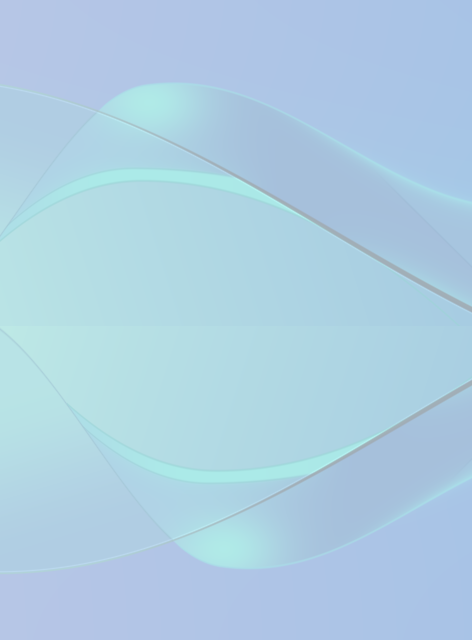
Write a Shadertoy shader that draws this background.

```glsl
// Two mirrored translucent ribbons folding around a pale aqua lens on a periwinkle gradient.

// Outer edge of the lens.
float lensEdge(float x) { return 1.14 + 1.83 * cos(0.322 * (x + 0.9)); }

// Upper outline of the ribbon, dropping faster towards its left corner.
float crestEdge(float x) {
    float drop = max(1.75 - x, 0.0);
    return 2.165 + 0.745 * cos(0.766 * (x - 2.08)) - 0.5 * drop * drop;
}

// Steep left side of the ribbon.
float sideEdge(float x) { return 1.36 + 1.58 * sin(0.9 * (x - 0.2)); }

// Arch with a separate curvature on each side of its peak.
float arch(float x, vec2 peak, float left, float right) {
    float d = x - peak.x;
    return peak.y - d * d * (d < 0.0 ? left : right);
}

// Soft stroke around a signed distance.
float stroke(float d, float halfWidth, float aa) {
    return 1.0 - smoothstep(halfWidth - aa, halfWidth + aa, abs(d));
}

void mainImage(out vec4 fragColor, in vec2 fragCoord) {
    vec2 uv = fragCoord / iResolution.xy;
    float aa = 7.68 / iResolution.y;

    // Fold the canvas about the seam; the lower copy is shifted right.
    vec2 p = fragCoord / iResolution.y * 7.68 - vec2(0.0, 3.77);
    float x = p.y < 0.0 ? p.x - 0.9 : p.x;
    float h = abs(p.y);

    float lens = lensEdge(x);
    float crest = crestEdge(x);
    float side = sideEdge(x);
    float inner = arch(x, vec2(1.7, 1.74), 0.25, 0.12);
    float fold = arch(x, vec2(1.6, 1.89), 0.3, 0.07);
    vec3 aqua = vec3(0.67, 0.925, 0.91);

    // Backdrop
    vec3 col = mix(vec3(0.715, 0.775, 0.9), vec3(0.66, 0.765, 0.9), uv.x);
    col += vec3(-0.015, 0.025, 0.005) * exp(-pow((uv.y - 0.55) * 4.0, 2.0));
    float outside = max(h - crest, 0.0);
    col = mix(col, vec3(0.67, 0.87, 0.93), 0.4 * exp(-outside * 14.0) * smoothstep(3.6, 5.0, x));

    // Lens body and the cooler sheet at its left end
    float ramp = clamp((x + 0.9) / 6.4 + 0.05 * (h - 0.4), 0.0, 1.0);
    vec3 body = mix(vec3(0.74, 0.91, 0.9), vec3(0.655, 0.8, 0.885), pow(ramp, 0.85));
    float sheet = smoothstep(-aa, aa, (h - side) * 0.57) * (1.0 - step(1.2, x));
    vec3 sheetColor = mix(vec3(0.72, 0.89, 0.9), vec3(0.69, 0.805, 0.89), smoothstep(0.6, 2.6, h + 0.3 * x));
    body = mix(body, sheetColor, sheet);
    float inLens = 1.0 - smoothstep(-aa, aa, h - lens);
    col = mix(col, body, inLens);

    // Ribbon body: cool blue with an aqua bloom near the crest
    vec3 ribbon = mix(vec3(0.69, 0.82, 0.9), vec3(0.65, 0.752, 0.86), smoothstep(0.9, 3.5, x));
    vec2 bloom = vec2(x - 1.8, h - 2.68) / vec2(0.62, 0.42);
    ribbon = mix(ribbon, vec3(0.69, 0.93, 0.91), 0.9 * exp(-dot(bloom, bloom)));

    // Bright band along the inner fold
    float aboveFold = max(h - fold, 0.0);
    float fadeRight = 1.0 - smoothstep(2.2, 3.4, x);
    ribbon = mix(ribbon, aqua, 0.35 * exp(-aboveFold * 5.0) * fadeRight);
    float band = (1.0 - smoothstep(-0.03, 0.03, h - fold)) * inLens;
    ribbon = mix(ribbon, aqua, band * mix(0.25, 0.9, smoothstep(0.0, 1.4, x)));
    ribbon -= 0.035 * stroke(h - fold, 0.01, aa) * fadeRight * inLens;

    // Facet, crest rim and glow beside the lens at the right end
    float facet = (h - 1.76 + 0.99 * (x - 4.6)) * 0.71;
    float facetFade = smoothstep(4.4, 4.9, x);
    ribbon = mix(ribbon, vec3(0.655, 0.785, 0.885), 0.6 * smoothstep(-aa, aa, facet) * facetFade);
    ribbon -= 0.025 * stroke(facet, 0.008, aa) * facetFade;
    float rim = exp(-max(crest - h, 0.0) * 11.0) * smoothstep(2.8, 4.6, x);
    ribbon = mix(ribbon, vec3(0.67, 0.89, 0.92), 0.8 * rim);
    float beside = exp(-max(h - lens, 0.0) * 6.0) * smoothstep(3.7, 5.4, x);
    ribbon = mix(ribbon, vec3(0.67, 0.89, 0.91), 0.75 * beside);

    // Composite the ribbon between its bounds
    float top = x < 1.18 ? side : crest;
    float bottom = x < 4.0 ? inner : max(inner, lens);
    float slopeFix = x < 1.18 ? 0.57 : 0.88;
    float inRibbon = smoothstep(-aa, aa, (top - h) * slopeFix) * smoothstep(-aa, aa, h - bottom);
    col = mix(col, ribbon, inRibbon);

    // Fine edges
    float crestLine = stroke(h - crest, 0.012, aa) * smoothstep(1.15, 1.3, x);
    col = mix(col, vec3(0.66, 0.88, 0.91), 0.6 * crestLine);
    float sideLine = stroke((h - side) * 0.57, 0.006, aa) * (1.0 - step(1.18, x));
    col = mix(col, vec3(0.61, 0.74, 0.81), 0.55 * sideLine);
    float innerLine = stroke(h - inner, 0.012, aa) * step(-0.1, x) * step(inner, lens);
    col = mix(col, vec3(0.61, 0.83, 0.84), 0.6 * innerLine);

    // Lens rim, widening and greying to the right
    float tilt = 0.589 * sin(0.322 * (x + 0.9));
    float rimDistance = (h - lens) / sqrt(1.0 + tilt * tilt);
    float grey = smoothstep(0.0, 3.0, x);
    float rimWidth = 0.009 + 0.022 * smoothstep(1.0, 5.6, x);
    vec3 rimColor = mix(vec3(0.69, 0.83, 0.84), vec3(0.63, 0.67, 0.7), grey);
    col = mix(col, rimColor, 0.9 * stroke(rimDistance, rimWidth, aa));
    col += 0.05 * stroke(rimDistance + rimWidth + 0.01, 0.006, aa);

    fragColor = vec4(col, 1.0);
}
```
